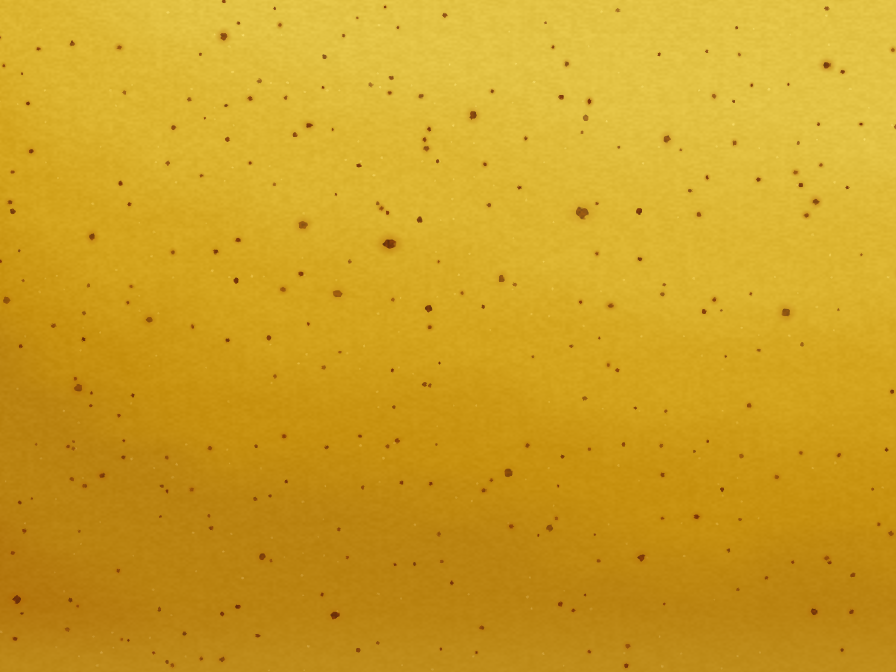
This texture is drawn by a Shadertoy shader. Its source:

```glsl
float hash(vec2 p) {
    return fract(sin(dot(p, vec2(127.1, 311.7))) * 43758.5453);
}

float noise(vec2 p) {
    vec2 i = floor(p), f = fract(p);
    f = f * f * (3.0 - 2.0 * f);
    return mix(mix(hash(i), hash(i + vec2(1, 0)), f.x),
               mix(hash(i + vec2(0, 1)), hash(i + vec2(1, 1)), f.x), f.y);
}

// Skin colour from the lit side (0) to the shaded side (1)
vec3 skinRamp(float shade) {
    vec3 c = mix(vec3(0.89, 0.765, 0.27), vec3(0.865, 0.71, 0.19), smoothstep(0.03, 0.3, shade));
    c = mix(c, vec3(0.83, 0.645, 0.115), smoothstep(0.3, 0.5, shade));
    c = mix(c, vec3(0.78, 0.57, 0.06), smoothstep(0.5, 0.68, shade));
    c = mix(c, vec3(0.728, 0.515, 0.066), smoothstep(0.66, 0.83, shade));
    return mix(c, vec3(0.70, 0.465, 0.05), smoothstep(0.95, 1.12, shade));
}

// One scattered layer of freckles: x = core coverage, y = halo strength
vec2 freckles(vec2 p, float cell, float density, float radius, float seed) {
    vec2 q = p / cell + seed * vec2(3.37, 5.71);
    vec2 id = floor(q), key = id + seed * 17.0;
    if (hash(key) > density) return vec2(0);
    vec2 center = 0.2 + 0.6 * vec2(hash(key + 41.3), hash(key + 83.9));
    vec2 d = (fract(q) - center) * cell;
    d.x *= mix(0.8, 1.25, hash(key + 7.7));
    float size = radius * mix(0.6, 1.15, hash(key + 19.1));
    float dist = length(d) + size * 0.6 * (noise(d / size * 1.6 + key * 9.0) - 0.5);
    float soft = max(0.0011, 0.7 / iResolution.y);
    float core = 1.0 - smoothstep(size - soft, size + soft, dist);
    float halo = 1.0 - smoothstep(0.0, size * 3.2, length(d));
    return vec2(core * mix(0.55, 1.0, hash(key + 57.0)), halo * hash(key + 29.0));
}

void mainImage(out vec4 fragColor, in vec2 fragCoord) {
    vec2 uv = fragCoord / iResolution.xy;
    vec2 p = fragCoord / iResolution.y;

    // Rounded shading, deeper at the left, paler along the bottom rim
    float shade = 1.0 - uv.y + 0.28 * exp(-4.5 * uv.x) + 0.1 * (0.5 - uv.x) - 0.05;
    shade += 0.07 * (noise(p * vec2(3.0, 5.0)) - 0.5) + 0.04 * (noise(p * vec2(12.0, 25.0)) - 0.5);
    vec3 color = skinRamp(shade);
    color = mix(color, vec3(0.755, 0.565, 0.115), 0.75 * smoothstep(0.11, 0.0, uv.y));

    // Fine waxy grain and tiny glints
    float grain = noise(p * vec2(110.0, 190.0)) + noise(p * vec2(230.0, 290.0) + 31.0) - 1.0;
    color += grain * mix(0.018, 0.034, uv.y) * vec3(0.8, 0.9, 1.0);
    vec2 glint = freckles(p, 0.028, 0.16, 0.0017, 9.0);
    color += glint.x * vec3(0.07, 0.09, 0.13);

    // Freckles, from pinpricks to a few large spots
    for (int i = 0; i < 5; i++) {
        float k = float(i);
        float cell = i < 3 ? 0.058 + 0.009 * k : (i == 3 ? 0.12 : 0.31);
        float density = i < 3 ? 0.27 : (i == 3 ? 0.36 : 0.3);
        float radius = i < 3 ? 0.0029 : (i == 3 ? 0.0049 : 0.0095);
        vec2 spot = freckles(p, cell, density, radius, k + 1.0);
        color = mix(color, vec3(0.70, 0.40, 0.02), 0.6 * spot.y);
        float mottle = noise(p * 320.0);
        vec3 brown = mix(vec3(0.52, 0.21, 0.02), vec3(0.27, 0.10, 0.04), mottle * (0.4 + 0.15 * k));
        color = mix(color, brown, 0.92 * spot.x);
    }

    fragColor = vec4(clamp(color, 0.0, 1.0), 1.0);
}
```
